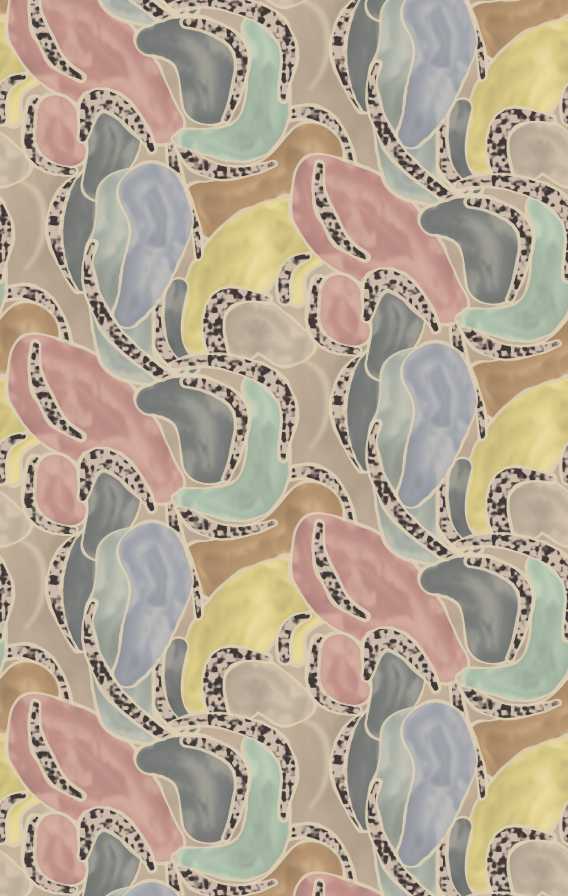
This pattern is drawn by a WebGL 1 fragment shader. Its source:

```glsl
precision highp float;
uniform vec2 u_resolution;

const vec2 TILE = vec2(2.42, 3.08);
const vec3 CREAM = vec3(0.86, 0.81, 0.71);
const vec3 PINK = vec3(0.74, 0.56, 0.53);
const vec3 GREY = vec3(0.48, 0.49, 0.48);
const vec3 TAUPE = vec3(0.73, 0.66, 0.58);
const vec3 YELLOW = vec3(0.85, 0.79, 0.53);

vec2 point;
vec3 speckle;
float wash, rim, soft;

// Hash of a lattice cell, periodic over the half-drop tile
float cellHash(vec2 cell, vec2 count) {
  float column = floor((cell.x + 0.5) / count.x);
  cell -= column * count * vec2(1.0, 0.5);
  cell.y = floor(mod(cell.y + 0.5, count.y));
  vec3 h = fract(cell.xyx * 0.1031);
  h += dot(h, h.yzx + 33.33);
  return fract((h.x + h.y) * h.z);
}

float noise(vec2 p, vec2 count) {
  p *= count / TILE;
  vec2 i = floor(p), f = fract(p);
  f *= f * (3.0 - 2.0 * f);
  vec2 e = vec2(1.0, 0.0);
  return mix(mix(cellHash(i, count), cellHash(i + e, count), f.x),
             mix(cellHash(i + e.yx, count), cellHash(i + e.xx, count), f.x), f.y);
}

// Offset to the nearest half-drop copy
vec2 halfDrop(vec2 p) {
  float column = floor(p.x / TILE.x + 0.5);
  p -= column * TILE * vec2(1.0, 0.5);
  p.y -= TILE.y * floor(p.y / TILE.y + 0.5);
  return p;
}

vec3 bezier(vec3 a, vec3 b, vec3 c, float t) {
  return mix(mix(a, b, t), mix(b, c, t), t);
}

// Distance to a curved stroke; each knot holds position and radius
float stroke(vec3 a, vec3 b, vec3 c) {
  vec2 middle = bezier(a, b, c, 0.5).xy;
  vec2 p = middle + halfDrop(point - middle);
  vec3 from = a;
  float d = 9.0;
  for (int i = 1; i <= 10; i++) {
    vec3 to = bezier(a, b, c, float(i) * 0.1);
    vec2 s = to.xy - from.xy;
    float t = clamp(dot(p - from.xy, s) / dot(s, s), 0.0, 1.0);
    d = min(d, length(p - from.xy - s * t) - mix(from.z, to.z, t));
    from = to;
  }
  return d;
}

float join(float a, float b) {
  float h = max(0.12 - abs(a - b), 0.0);
  return min(a, b) - h * h * 2.0;
}

vec3 rimmed(vec3 under, float d, vec3 fill) {
  under = mix(under, CREAM, 0.9 * smoothstep(soft, -soft, d - rim));
  return mix(under, fill, smoothstep(soft, -soft, d));
}

// Watercolour fill whose bristle marks follow the contour
vec3 paint(vec3 under, float d, vec3 pigment) {
  float bristle = sin(d * 38.0 + wash * 13.0);
  vec3 fill = pigment * (0.84 + 0.3 * wash + 0.025 * bristle);
  fill = mix(fill, CREAM, 0.28 * smoothstep(0.55, 0.85, wash + 0.1 * bristle));
  return rimmed(under, d, fill);
}

vec3 mosaic(vec3 under, vec3 a, vec3 b, vec3 c) {
  return rimmed(under, stroke(a, b, c), speckle);
}

void main() {
  vec2 uv = gl_FragCoord.xy / u_resolution;
  vec2 p = vec2(uv.x, 1.0 - uv.y) * vec2(4.84, 7.68);
  soft = 3.6 / u_resolution.x;

  // Hand wobble, pigment wash and speckled mosaic
  vec2 sway = vec2(noise(p, vec2(6.0, 8.0)), noise(p + 0.7, vec2(6.0, 8.0))) - 0.5;
  point = p + 0.09 * sway;
  wash = 0.6 * noise(p + 0.5 * sway, vec2(8.0, 6.0)) + 0.3 * noise(p + 0.4 * sway.yx, vec2(22.0, 14.0))
       + 0.1 * noise(p, vec2(60.0, 40.0));
  rim = 0.014 + 0.024 * noise(p, vec2(18.0, 22.0));
  float chips = mix(noise(p, vec2(92.0, 74.0)), noise(p + 0.3, vec2(58.0, 118.0)), 0.5);
  speckle = mix(vec3(0.25, 0.22, 0.21), vec3(0.80, 0.73, 0.67), smoothstep(0.32, 0.62, chips));

  // Ground with a loose pale swirl
  vec3 c = TAUPE * (0.88 + 0.24 * wash);
  float swirl = stroke(vec3(2.48, 3.06, 0.01), vec3(3.0, 3.3, 0.05), vec3(2.66, 3.85, 0.01));
  c = mix(c, CREAM, 0.6 * smoothstep(0.03, -0.03, swirl));

  // Tan hood
  c = mosaic(c, vec3(2.38, 1.06, 0.02), vec3(2.85, 0.8, 0.09), vec3(3.02, 1.42, 0.02));
  c = paint(c, stroke(vec3(1.75, 1.82, 0.22), vec3(2.2, 1.9, 0.32), vec3(2.68, 1.35, 0.27)), vec3(0.71, 0.58, 0.44));

  // Yellow wave curling round a taupe bud
  c = paint(c, stroke(vec3(2.55, 1.95, 0.22), vec3(2.0, 2.1, 0.4), vec3(1.75, 2.8, 0.25)), YELLOW);
  c = paint(c, stroke(vec3(2.05, 2.9, 0.17), vec3(2.15, 2.65, 0.25), vec3(2.45, 2.95, 0.2)), vec3(0.74, 0.68, 0.61));
  c = mosaic(c, vec3(1.85, 3.08, 0.06), vec3(1.7, 2.35, 0.12), vec3(2.3, 2.55, 0.02));
  c = paint(c, stroke(vec3(2.54, 2.52, 0.07), vec3(2.5, 2.27, 0.09), vec3(2.75, 2.22, 0.06)), YELLOW);
  c = mosaic(c, vec3(2.45, 2.55, 0.04), vec3(2.42, 2.25, 0.06), vec3(2.64, 2.2, 0.03));

  // Charcoal leaves beside the paisley
  c = mosaic(c, vec3(3.88, 2.7, 0.02), vec3(3.9, 3.05, 0.06), vec3(4.12, 3.75, 0.02));
  c = mosaic(c, vec3(3.2, 3.05, 0.04), vec3(2.68, 3.35, 0.14), vec3(3.1, 4.02, 0.02));
  c = paint(c, stroke(vec3(3.2, 3.1, 0.1), vec3(3.0, 3.5, 0.2), vec3(3.14, 4.0, 0.04)), GREY);
  c = paint(c, stroke(vec3(3.95, 4.0, 0.08), vec3(3.7, 4.5, 0.18), vec3(4.05, 4.72, 0.06)), GREY);
  c = mosaic(c, vec3(3.86, 3.85, 0.03), vec3(3.58, 4.4, 0.08), vec3(3.98, 4.74, 0.03));

  // Pink flame with its blade
  float flame = join(stroke(vec3(2.75, 1.65, 0.25), vec3(3.2, 1.7, 0.38), vec3(3.8, 2.6, 0.2)),
                     stroke(vec3(2.75, 1.62, 0.25), vec3(2.75, 2.1, 0.2), vec3(3.3, 2.2, 0.3)));
  c = paint(c, flame, PINK);
  c = mosaic(c, vec3(2.75, 1.45, 0.03), vec3(2.65, 2.0, 0.08), vec3(3.15, 2.22, 0.02));

  // Pink bud and charcoal cap
  c = mosaic(c, vec3(2.75, 2.45, 0.05), vec3(2.6, 2.95, 0.14), vec3(3.02, 3.02, 0.04));
  c = paint(c, stroke(vec3(2.92, 2.56, 0.17), vec3(2.84, 2.75, 0.2), vec3(3.0, 2.82, 0.14)), PINK);
  c = paint(c, stroke(vec3(3.35, 2.62, 0.22), vec3(3.45, 2.8, 0.26), vec3(3.25, 3.15, 0.12)), GREY);
  c = mosaic(c, vec3(3.1, 2.68, 0.03), vec3(3.3, 2.05, 0.13), vec3(3.72, 2.85, 0.02));

  // Two-tone paisley and ribbon
  float paisley = join(stroke(vec3(3.55, 3.3, 0.3), vec3(3.4, 3.9, 0.32), vec3(3.5, 4.6, 0.2)),
                       stroke(vec3(3.5, 4.4, 0.15), vec3(3.5, 4.75, 0.12), vec3(3.85, 4.8, 0.06)));
  c = paint(c, paisley, vec3(0.67, 0.69, 0.65));
  c = paint(c, stroke(vec3(3.72, 3.25, 0.28), vec3(3.85, 3.75, 0.24), vec3(3.5, 4.25, 0.1)), vec3(0.63, 0.64, 0.67));
  c = mosaic(c, vec3(3.2, 3.65, 0.02), vec3(3.1, 4.4, 0.09), vec3(3.95, 4.85, 0.03));

  // Charcoal swirl held by a mint crescent
  c = paint(c, stroke(vec3(1.3, 3.45, 0.12), vec3(1.85, 3.35, 0.28), vec3(1.8, 3.95, 0.2)), GREY);
  c = mosaic(c, vec3(1.52, 4.3, 0.03), vec3(1.75, 4.75, 0.1), vec3(2.3, 4.5, 0.02));
  c = paint(c, stroke(vec3(1.6, 4.3, 0.08), vec3(2.6, 4.5, 0.26), vec3(2.2, 3.3, 0.14)), vec3(0.69, 0.76, 0.68));
  c = mosaic(c, vec3(1.6, 3.3, 0.03), vec3(2.3, 3.35, 0.07), vec3(1.95, 4.1, 0.02));
  c = mosaic(c, vec3(1.5, 3.15, 0.03), vec3(2.6, 2.95, 0.12), vec3(2.45, 3.95, 0.02));

  gl_FragColor = vec4(c, 1.0);
}
```
